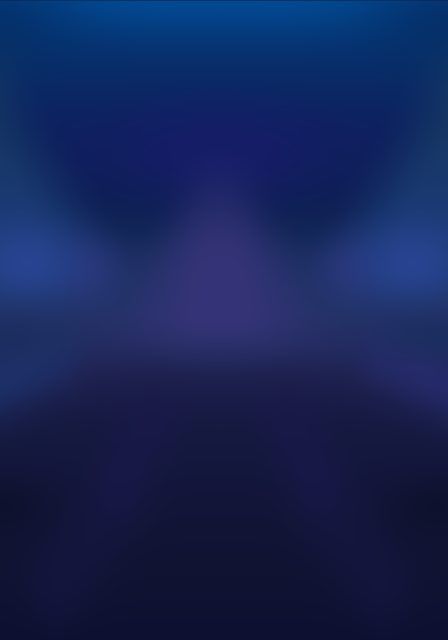
A Shadertoy shader for this background:

```glsl
// Soft night-blue stage backdrop: violet central cone, blue side glows, dark floor.

const float AXIS = 0.490;          // mirror axis, fraction of the width
const int STOPS = 16;

// Vertical gradient, evenly spaced from top to bottom
const vec3 BACKDROP[STOPS] = vec3[STOPS](
    vec3(0.005, 0.31, 0.61), vec3(0.02, 0.20, 0.44),
    vec3(0.04, 0.16, 0.39),  vec3(0.05, 0.125, 0.37),
    vec3(0.055, 0.12, 0.35), vec3(0.04, 0.12, 0.305),
    vec3(0.09, 0.175, 0.36), vec3(0.12, 0.20, 0.395),
    vec3(0.145, 0.18, 0.39), vec3(0.11, 0.115, 0.29),
    vec3(0.08, 0.10, 0.25),  vec3(0.075, 0.09, 0.235),
    vec3(0.07, 0.08, 0.215), vec3(0.067, 0.075, 0.20),
    vec3(0.063, 0.07, 0.195), vec3(0.05, 0.06, 0.19));

const vec3 CORNER_NAVY  = vec3(0.02, 0.16, 0.37);
const vec3 WALL_TEAL    = vec3(0.09, 0.235, 0.40);
const vec3 WALL_BLUE    = vec3(0.11, 0.24, 0.47);
const vec3 SIDE_BLUE    = vec3(0.16, 0.27, 0.58);
const vec3 SIDE_VIOLET  = vec3(0.18, 0.21, 0.49);
const vec3 INDIGO       = vec3(0.09, 0.11, 0.41);
const vec3 CONE_VIOLET  = vec3(0.21, 0.20, 0.47);
const vec3 DIM_TEAL     = vec3(0.10, 0.18, 0.37);
const vec3 LOBE_LEFT    = vec3(0.11, 0.20, 0.43);
const vec3 LOBE_RIGHT   = vec3(0.15, 0.175, 0.44);
const vec3 LANE_VIOLET  = vec3(0.10, 0.095, 0.295);
const vec3 FLOOR_SHADOW = vec3(0.05, 0.06, 0.16);
const vec3 TOP_LINE     = vec3(0.05, 0.16, 0.34);

vec3 backdropStop(int i) {
    return BACKDROP[clamp(i, 0, STOPS - 1)];
}

// Cubic B-spline through the gradient, free of visible bands
vec3 backdrop(float depth) {
    float x = clamp(depth, 0.0, 1.0) * float(STOPS - 1);
    int i = int(floor(x));
    float t = x - float(i), u = 1.0 - t;
    float t2 = t * t, t3 = t2 * t;
    return (u * u * u * backdropStop(i - 1)
          + (3.0 * t3 - 6.0 * t2 + 4.0) * backdropStop(i)
          + (-3.0 * t3 + 3.0 * t2 + 3.0 * t + 1.0) * backdropStop(i + 1)
          + t3 * backdropStop(i + 2)) / 6.0;
}

// Elliptical Gaussian spot
float glow(vec2 p, vec2 centre, vec2 radius) {
    vec2 d = (p - centre) / radius;
    return exp(-dot(d, d));
}

// Gaussian falloff around a line segment
float streak(vec2 p, vec2 a, vec2 b, float radius) {
    vec2 ab = b - a;
    float h = clamp(dot(p - a, ab) / dot(ab, ab), 0.0, 1.0);
    float d = length(p - a - ab * h) / radius;
    return exp(-d * d);
}

// Rises over the first range and falls over the second
float window(float x, vec2 rise, vec2 fall) {
    return smoothstep(rise.x, rise.y, x) * (1.0 - smoothstep(fall.x, fall.y, x));
}

void mainImage(out vec4 fragColor, in vec2 fragCoord) {
    vec2 uv = fragCoord / iResolution.xy;
    float depth = 1.0 - uv.y;
    vec2 p = vec2(abs(uv.x - AXIS), depth);   // mirrored, measured from the top
    vec3 col = backdrop(depth);

    // Upper wall: dark corners and indigo heart
    col = mix(col, CORNER_NAVY, 0.7 * glow(p, vec2(0.52, 0.03), vec2(0.20, 0.08)));
    col = mix(col, INDIGO, 0.85 * glow(p, vec2(0.0, 0.24), vec2(0.25, 0.08)));

    // Side walls with a slanted inner edge
    float wallEdge = mix(0.45, 0.28, smoothstep(0.10, 0.38, depth));
    float wall = smoothstep(wallEdge - 0.06, wallEdge + 0.15, p.x);
    wall *= window(depth, vec2(0.02, 0.15), vec2(0.36, 0.50));
    vec3 wallColor = mix(WALL_TEAL, WALL_BLUE, smoothstep(0.18, 0.36, depth));
    col = mix(col, wallColor, 0.85 * wall);

    // Side glows
    col = mix(col, SIDE_VIOLET, 0.65 * glow(p, vec2(0.29, 0.42), vec2(0.075, 0.05)));
    col = mix(col, SIDE_BLUE, 0.92 * glow(p, vec2(0.43, 0.412), vec2(0.13, 0.062)));

    // Central cone, widening downward to a firm base
    float coneWidth = mix(0.075, 0.19, smoothstep(0.25, 0.52, depth));
    float cone = exp(-pow(p.x / coneWidth, 2.4));
    cone *= window(depth, vec2(0.21, 0.42), vec2(0.485, 0.59));
    col = mix(col, CONE_VIOLET, 0.97 * cone);

    // Dim gap, then slanted lobes where wall meets floor
    vec3 lobeColor = mix(LOBE_LEFT, LOBE_RIGHT, smoothstep(0.3, 0.7, uv.x));
    float lobe = streak(p, vec2(0.36, 0.56), vec2(0.56, 0.615), 0.055);
    col = mix(col, lobeColor, 0.8 * lobe * smoothstep(0.15, 0.48, p.x));
    col = mix(col, DIM_TEAL, 0.8 * glow(p, vec2(0.50, 0.525), vec2(0.14, 0.035)));

    // Floor: faint diverging lanes and edge shadows
    col = mix(col, LANE_VIOLET, 0.6 * streak(p, vec2(0.15, 0.66), vec2(0.21, 0.74), 0.06));
    col = mix(col, LANE_VIOLET, 0.4 * streak(p, vec2(0.24, 0.79), vec2(0.36, 0.91), 0.07));
    col = mix(col, FLOOR_SHADOW, 0.7 * glow(p, vec2(0.48, 0.79), vec2(0.10, 0.05)));

    // Thin dim line along the top
    col = mix(TOP_LINE, col, smoothstep(0.0, 0.0025, depth));

    fragColor = vec4(col, 1.0);
}
```
